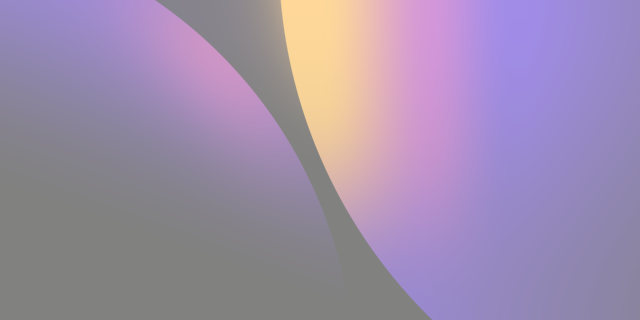
Write a Shadertoy shader that draws this background.

```glsl
#define LEFT_CENTER vec2(-0.318, -0.178)
#define LEFT_RADIUS 1.425
#define RIGHT_CENTER vec2(2.4565, 1.136)
#define RIGHT_RADIUS 1.585
#define GREY vec3(0.505, 0.505, 0.50)
#define VIOLET vec3(0.63, 0.55, 0.91)
#define PINK vec3(0.83, 0.59, 0.85)
#define ROSE vec3(0.82, 0.59, 0.77)
#define AMBER vec3(0.995, 0.845, 0.60)
#define GLOW_LENGTH 0.35
#define GLOW_DEPTH 0.19

float circleDistance(vec2 p, vec2 center, float radius) {
    return length(p - center) - radius;
}

// Bell curve that is 1 at zero and falls off over the given width
float bell(float x, float width) {
    return exp(-x * x / (width * width));
}

// Grey gap, warmed beside the upper part of the right disc
vec3 gapColor(vec2 p, float rightDistance) {
    vec3 color = mix(GREY, VIOLET, 0.12 * smoothstep(0.5, 1.0, p.y));
    float warmth = 0.42 * exp(-max(rightDistance, 0.0) / 0.08);
    return mix(color, AMBER, warmth * smoothstep(0.45, 1.1, p.y));
}

// Violet haze on a slant, with a rosy glow hugging the rim
vec3 leftColor(vec2 p, float leftDistance) {
    float haze = 0.9 * smoothstep(0.38, 1.3, p.y + 0.35 * p.x);
    vec3 color = mix(GREY, VIOLET, haze);
    vec2 fromCenter = p - LEFT_CENTER;
    float arc = (atan(fromCenter.y, fromCenter.x) - 0.785) * LEFT_RADIUS;
    float glow = bell(arc, GLOW_LENGTH) * bell(leftDistance, GLOW_DEPTH);
    return mix(color, ROSE, 0.92 * glow);
}

// Amber to pink to violet across, fading to grey low and right
vec3 rightColor(vec2 p) {
    float pink = (1.0 - smoothstep(1.33, 1.6, p.x)) * smoothstep(0.0, 0.6, p.y);
    float amber = (1.0 - smoothstep(1.0, 1.36, p.x)) * smoothstep(0.05, 0.7, p.y);
    vec3 color = mix(mix(VIOLET, PINK, pink), AMBER, amber);
    float lowStrength = clamp(0.72 - 0.65 * (p.x - 1.35), 0.0, 0.74);
    float highStrength = clamp(1.0 - (p.x - 1.65), 0.0, 1.0);
    float strength = mix(lowStrength, highStrength, smoothstep(0.0, 1.0, p.y));
    return mix(GREY, color, strength);
}

void mainImage(out vec4 fragColor, in vec2 fragCoord) {
    vec2 p = fragCoord / iResolution.y;
    float edge = 0.75 / iResolution.y;

    float leftDistance = circleDistance(p, LEFT_CENTER, LEFT_RADIUS);
    float rightDistance = circleDistance(p, RIGHT_CENTER, RIGHT_RADIUS);

    // Lay both discs over the gap
    vec3 color = gapColor(p, rightDistance);
    color = mix(leftColor(p, leftDistance), color, smoothstep(-edge, edge, leftDistance));
    color = mix(rightColor(p), color, smoothstep(-edge, edge, rightDistance));
    fragColor = vec4(color, 1.0);
}
```
